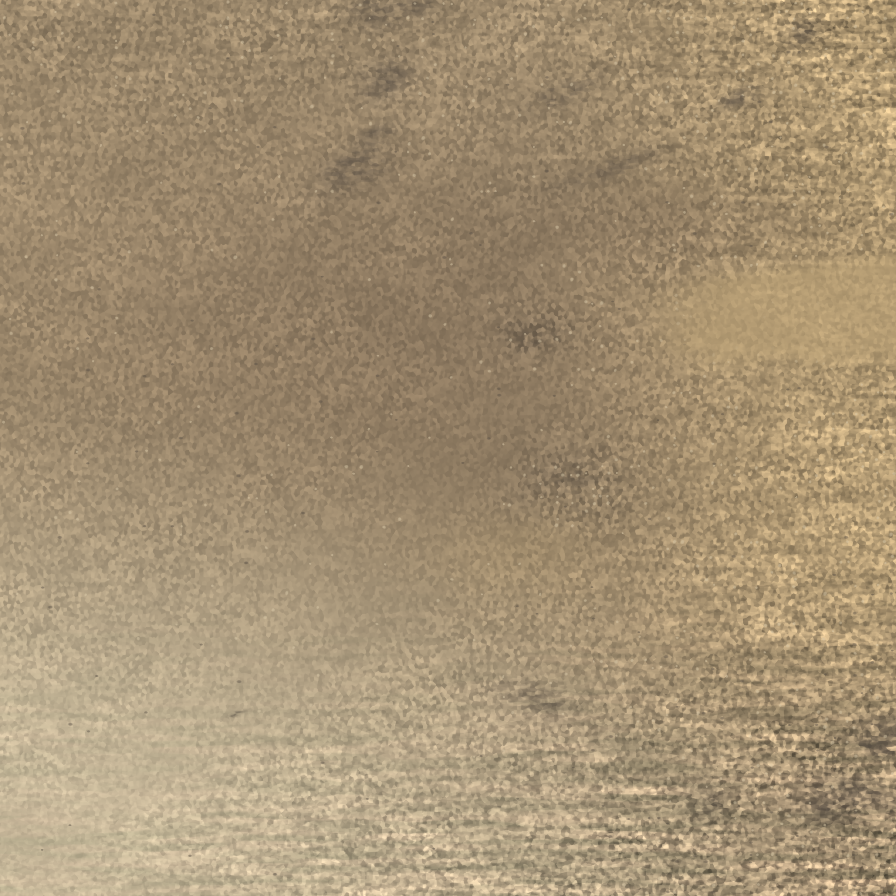
This texture is drawn by a Shadertoy shader. Its source:

```glsl
// Weathered sandy metal: soft brown and gold stains under fine grain, brushed rows and soot marks.

#define SAND vec3(0.620, 0.542, 0.428)
#define UMBER vec3(0.545, 0.468, 0.372)
#define PALE vec3(0.775, 0.717, 0.600)
#define GOLD vec3(0.730, 0.630, 0.460)
#define SOOT vec3(0.330, 0.295, 0.260)
#define GRAIN_CELLS 265.0
#define GRAIN_GAIN 0.56
#define STREAK_GAIN 0.20
#define SPECK_CELLS 120.0
#define SMUDGES 16

vec2 hash2(vec2 p) {
    vec3 q = fract(p.xyx * vec3(0.1031, 0.1030, 0.0973));
    q += dot(q, q.yzx + 33.33);
    return fract((q.xx + q.yz) * q.zy);
}

// Layered, rotated sines: broad stains, roughly -1 to 1
float clouds(vec2 p) {
    float sum = 0.0, amp = 0.5;
    for (int i = 0; i < 5; i++) {
        p += 0.7 * sin(p.yx * 1.3 + float(i));
        sum += amp * sin(p.x) * cos(p.y);
        p = mat2(0.8, 0.6, -0.6, 0.8) * p * 1.9 + 1.7;
        amp *= 0.6;
    }
    return sum;
}

// Soft cellular noise: blended tone of the nearest cells, about -0.5 to 0.5
float cellTone(vec2 p) {
    vec2 cell = floor(p), f = fract(p);
    float sum = 0.0, weight = 0.0;
    for (int y = -1; y <= 1; y++)
    for (int x = -1; x <= 1; x++) {
        vec2 o = vec2(x, y);
        vec2 d = o + hash2(cell + o) - f;
        float w = exp(-8.0 * dot(d, d));
        sum += w * hash2(cell + o + 71.0).x;
        weight += w;
    }
    return sum / weight - 0.5;
}

// Sparse small flecks, one candidate per cell
float flecks(vec2 p, float density) {
    vec2 cell = floor(p);
    vec2 h = hash2(cell + 19.0);
    float d = length(fract(p) - 0.35 - 0.3 * hash2(cell));
    float r = 0.2 + 0.15 * h.y;
    return step(1.0 - density, h.x) * (1.0 - smoothstep(r * 0.3, r, d));
}

float blob(vec2 p, vec2 center, vec2 radius) {
    vec2 q = (p - center) / radius;
    return exp(-dot(q, q));
}

void mainImage(out vec4 fragColor, in vec2 fragCoord) {
    vec2 p = fragCoord / iResolution.xy;
    float stain = clouds(p * vec2(5.0, 8.0));
    float mottle = clouds(p * vec2(22.0, 38.0) + 4.0);
    vec2 w = p + 0.03 * vec2(stain, mottle * 0.5);

    // Broad colour fields
    float right = smoothstep(0.55, 1.0, w.x);
    float low = 1.0 - smoothstep(0.0, 0.42, w.y);
    float high = smoothstep(0.72, 1.0, w.y);
    vec3 col = mix(SAND, UMBER, 0.9 * blob(w, vec2(0.47, 0.63), vec2(0.42, 0.22)));
    float paleDist = length((w - vec2(0.0, 0.08)) * vec2(0.85, 1.4));
    col = mix(col, PALE, 0.95 * (1.0 - smoothstep(0.05, 0.74, paleDist)));
    col = mix(col, PALE, 0.45 * low * (1.0 - 0.8 * right));
    col = mix(col, GOLD, 0.7 * right * smoothstep(0.08, 0.4, w.y));
    col = mix(col, GOLD, 0.3 * blob(w, vec2(0.57, 0.38), vec2(0.10, 0.05)));

    // Smooth golden wedge entering from the right
    float wedge = smoothstep(0.71, 0.82, w.x) * smoothstep(0.575, 0.615, w.y)
        * (1.0 - smoothstep(-0.012, 0.012, p.y - 0.68 - 0.14 * (p.x - 0.73)));
    col = mix(col, GOLD, 0.65 * wedge);
    col = mix(col, UMBER, 0.5 * blob(w, vec2(0.72, 0.745), vec2(0.17, 0.04)) * (1.0 - wedge));
    col *= 1.0 + 0.05 * stain + 0.03 * mottle;

    // Roughness: strong at right and below, wiped along a diagonal
    float wiped = exp(-pow((w.y - 0.85 * w.x - 0.02) / 0.13, 2.0)) * (1.0 - smoothstep(0.5, 0.7, w.x));
    float worn = blob(w, vec2(0.63, 0.46), vec2(0.07, 0.045)) + blob(w, vec2(0.60, 0.63), vec2(0.04, 0.025));
    float rough = 0.42 + 0.45 * right + 0.5 * low * smoothstep(0.0, 0.7, w.x) + 0.22 * high;
    rough *= (1.0 - 0.7 * wedge) * (1.0 - 0.4 * wiped) * (1.0 + 0.35 * mottle);
    rough += 0.5 * worn;

    // Fine grain, stretched sideways where the surface is brushed
    float grain = cellTone(p * GRAIN_CELLS * vec2(1.0, 0.85));
    float brushed = cellTone(p * GRAIN_CELLS * vec2(0.5, 1.0) + 37.0);
    float brush = clamp(low + 0.6 * right + 0.4 * high, 0.0, 1.0);
    col *= 1.0 + GRAIN_GAIN * rough * (grain * (1.0 - 0.35 * brush) + 0.65 * brush * brushed);

    // Long wavering rows
    float wave = p.y + 0.003 * sin(p.x * 9.0 + 3.0 * stain);
    float rows = cellTone(vec2(p.x * 12.0, wave * 150.0)) + 0.16 * sin(wave * 390.0 + 2.0 * mottle);
    col *= 1.0 + STREAK_GAIN * rows * rough * (0.25 + brush);
    col += vec3(0.018, -0.006, 0.004) * rows * low;

    // Scattered soot smudges, mostly upper right and lower right
    float soot = 0.3 * worn;
    for (int i = 0; i < SMUDGES; i++) {
        vec2 h = hash2(vec2(i, 5.0));
        vec2 size = hash2(vec2(i, 23.0));
        bool upper = i < SMUDGES * 2 / 3;
        vec2 center = upper ? vec2(0.35 + 0.6 * h.x, 0.80 + 0.19 * h.y)
                            : vec2(0.55 + 0.45 * h.x, 0.02 + 0.2 * h.y);
        vec2 q = p + 0.012 * vec2(mottle, stain);
        q.y -= (upper ? 0.35 : -0.1) * (q.x - center.x);
        soot += 0.6 * blob(q, center, vec2(0.02 + 0.035 * size.x, 0.008 + 0.013 * size.y));
    }
    soot += 0.9 * blob(w, vec2(0.26, 0.2), vec2(0.010, 0.004));
    soot *= clamp(0.65 + 0.5 * mottle - 0.9 * brushed, 0.0, 1.3);
    col = mix(col, SOOT, clamp(soot, 0.0, 0.75));

    // Pale chips and dark pits
    float chips = flecks(p * SPECK_CELLS + mottle * 0.3, 0.02 + 0.08 * right + 0.05 * high + 0.2 * worn);
    float pits = flecks(p * SPECK_CELLS * vec2(0.8, 1.2) + 50.0, 0.008 + 0.05 * low * right);
    col = mix(col, PALE * 1.1, 0.5 * chips * (1.0 - 0.8 * wedge));
    col = mix(col, SOOT, 0.45 * pits * (1.0 - wedge));

    fragColor = vec4(clamp(col, 0.0, 1.0), 1.0);
}
```
